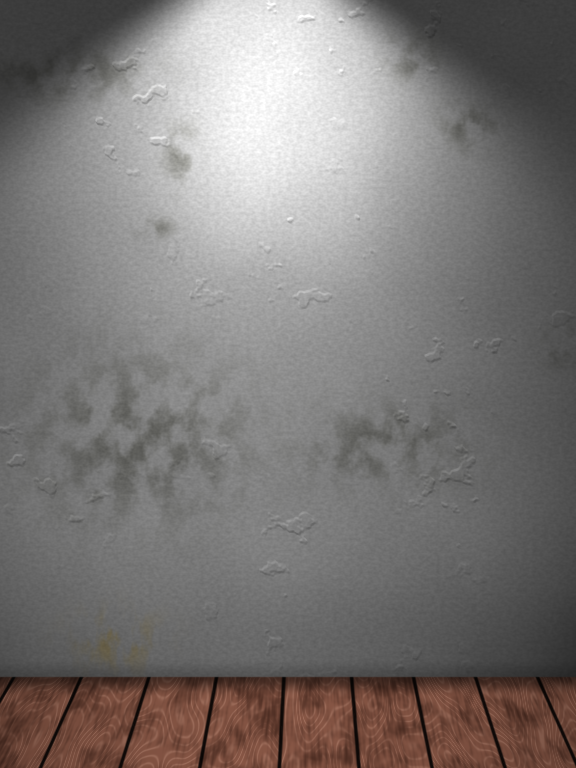
Give the GLSL for this background, as a WebGL 2 fragment shader.

```glsl
#version 300 es
precision highp float;
// A spotlit plaster wall above a plank floor. The lamp is a widening cone with
// a bright core; the plaster is embossed gradient noise with worn patches, and
// the floor is a fan of boards with grain drawn from noise contours.

uniform vec2 u_resolution;
out vec4 fragColor;

// Lengths are fractions of the canvas height.
const float FLOOR_TOP = 0.1185;
const float LAMP_X = 0.348;
const float CONE_START = 0.11;      // half width of the beam at the top
const float CONE_SPREAD = 1.25;
const float AMBIENT = 0.235;
const float WASH = 0.51;
const float CORE = 0.47;
const vec2 CORE_SIZE = vec2(0.20, 0.25);
const float CORE_DROP = 0.12;
const vec3 OCHRE = vec3(1.05, 0.95, 0.68);

const float VANISH_X = 0.4036;
const float FAN = 0.18;             // board widening toward the viewer
const float SEAM_X = 0.3698;
const float WIDE_BOARD = 0.0879;
const float SLIM_BOARD = 0.0807;
const vec3 WOOD_DARK = vec3(0.25, 0.145, 0.11);
const vec3 WOOD_MID = vec3(0.47, 0.30, 0.24);
const vec3 WOOD_PALE = vec3(0.68, 0.51, 0.44);

// Worn patches: centre, then radii.
const vec4 PATCHES[8] = vec4[8](
  vec4(0.18, 0.43, 0.13, 0.10), vec4(0.50, 0.42, 0.10, 0.05),
  vec4(0.09, 0.905, 0.09, 0.03), vec4(0.535, 0.925, 0.03, 0.03),
  vec4(0.61, 0.835, 0.035, 0.03), vec4(0.235, 0.80, 0.02, 0.04),
  vec4(0.20, 0.703, 0.025, 0.012), vec4(0.735, 0.55, 0.025, 0.025));

float hash(vec2 p) {
  vec3 q = fract(p.xyx * 0.1031);
  q += dot(q, q.yzx + 33.33);
  return fract((q.x + q.y) * q.z);
}

float corner(vec2 cell, vec2 offset) {
  float angle = 6.2832 * hash(cell);
  return dot(vec2(cos(angle), sin(angle)), offset);
}

float gradientNoise(vec2 p) {
  vec2 i = floor(p), f = fract(p);
  vec2 w = f * f * f * (f * (f * 6.0 - 15.0) + 10.0);
  vec2 e = vec2(1, 0);
  return mix(mix(corner(i, f), corner(i + e, f - e), w.x),
             mix(corner(i + e.yx, f - e.yx), corner(i + 1.0, f - 1.0), w.x), w.y);
}

float fbm(vec2 p) {
  float sum = 0.0, amp = 0.7;
  for (int i = 0; i < 4; i++) {
    sum += amp * gradientNoise(p);
    p = mat2(1.6, 1.2, -1.2, 1.6) * p + 7.3;
    amp *= 0.5;
  }
  return sum;
}

float bell(vec2 d) { return exp(-dot(d, d)); }

float lampLight(vec2 p) {
  vec2 d = vec2(p.x - LAMP_X, 1.0 - p.y);
  float halfWidth = CONE_START + CONE_SPREAD * d.y;
  float soft = 0.06 + 0.3 * d.y;
  float cone = 1.0 - smoothstep(halfWidth - soft, halfWidth + soft, abs(d.x));
  float side = d.x + 0.05;
  float wash = WASH * (1.0 - 2.0 * side * side) - 0.12 * smoothstep(0.65, 0.9, d.y);
  float core = CORE * bell((d - vec2(0.0, CORE_DROP)) / CORE_SIZE);
  return mix(AMBIENT, wash + core, cone);
}

// Raised flakes of paint, gathered in loose drifts.
float flakes(vec2 p) {
  float drift = smoothstep(0.0, 0.3, gradientNoise(p * 5.0 + 3.7) + 0.3 * bell((p - vec2(0.42, 0.75)) / 0.2));
  return drift * smoothstep(0.22, 0.36, fbm(p * vec2(24.0, 30.0)));
}

vec3 wall(vec2 p) {
  float grain = gradientNoise(p * vec2(150.0, 210.0)) + 0.7 * gradientNoise(p * vec2(290.0, 370.0));
  float relief = flakes(p) - flakes(p + vec2(-0.001, 0.003));
  float mottle = fbm(p * 7.0);
  float worn = 0.0;
  for (int i = 0; i < 8; i++)
    worn = max(worn, bell((p - PATCHES[i].xy) / PATCHES[i].zw));
  worn *= smoothstep(-0.25, 0.35, fbm(p * vec2(34.0, 26.0) + 11.0));
  float tone = 1.0 + 0.075 * grain + 0.2 * relief + 0.07 * mottle - 0.28 * worn;
  float rust = bell((p - vec2(0.15, 0.165)) / vec2(0.05, 0.035)) * smoothstep(-0.1, 0.35, fbm(p * vec2(40.0, 18.0)));
  vec3 tint = mix(vec3(1.0), vec3(1.0, 1.0, 0.96), worn);
  float contact = mix(0.82, 1.0, smoothstep(0.0, 0.025, p.y - FLOOR_TOP));
  return lampLight(p) * tone * contact * mix(tint, OCHRE, rust);
}

vec3 planks(vec2 p) {
  float near = 1.0 - p.y / FLOOR_TOP;
  float scale = 1.0 + FAN * near;
  float x = (p.x - VANISH_X) / scale + VANISH_X - SEAM_X;
  bool slim = x > WIDE_BOARD;
  float width = slim ? SLIM_BOARD : WIDE_BOARD;
  float u = slim ? 1.0 + (x - WIDE_BOARD) / SLIM_BOARD : x / WIDE_BOARD;
  float board = floor(u), across = u - board;
  // Growth rings are contour lines of a stretched noise field.
  vec2 q = vec2(across * 2.2 + board * 17.3, near * 1.5 + board * 5.1);
  float rings = 0.5 + 0.5 * sin(55.0 * gradientNoise(q) + 5.0 * across);
  float streak = gradientNoise(vec2(x * 260.0, near * 5.0));
  float wear = fbm(vec2(x * 22.0, near * 3.0) + board * 3.1);
  float tone = 0.42 + 0.6 * wear + 0.3 * streak + 0.2 * (hash(vec2(board, 4.0)) - 0.5);
  vec3 color = mix(WOOD_DARK, WOOD_MID, smoothstep(-0.1, 0.65, tone));
  color = mix(color, WOOD_PALE, 0.38 * pow(rings, 4.0) * smoothstep(0.1, 0.7, tone));
  float edge = min(across, 1.0 - across) * width * scale;
  color *= mix(0.12, 1.0, smoothstep(0.0008, 0.0038, edge));
  float side = (p.x - 0.37) / 0.38;
  return color * (1.12 - 0.25 * side * side) * mix(0.5, 1.0, smoothstep(0.0, 0.22, near));
}

void main() {
  vec2 p = gl_FragCoord.xy / u_resolution.y;
  float pixel = 1.0 / u_resolution.y;
  float above = smoothstep(-pixel, pixel, p.y - FLOOR_TOP);
  fragColor = vec4(clamp(mix(planks(p), wall(p), above), 0.0, 1.0), 1.0);
}
```
